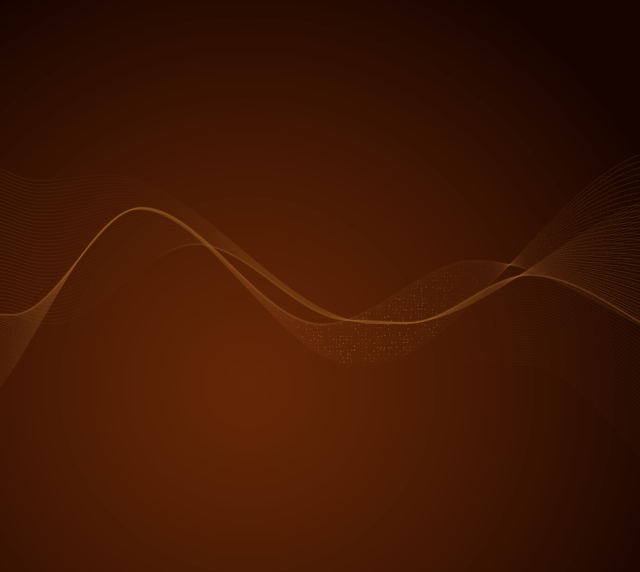
A Shadertoy shader for this background:

```glsl
// Translucent ribbons of fine golden lines weave over a warm brown radial glow.
// Each ribbon is a loop of strands blended between two eased wave curves;
// grains from a jittered cell grid shimmer inside the main ribbon.

const vec3 GLOW_COLOR  = vec3(0.388, 0.150, 0.022);
const vec3 DARK_COLOR  = vec3(0.090, 0.016, 0.000);
const vec3 GOLD_COLOR  = vec3(0.680, 0.430, 0.180);
const vec2 GLOW_CENTER = vec2(0.387, 0.327);
const float GLOW_RADIUS = 0.80;
const float GLOW_FALLOFF = 1.3;
const float RING_COUNT = 28.0;
const float RING_AMOUNT = 0.5;
const float LINE_WIDTH = 0.0010;
const float VEIL_STRENGTH = 0.075;
const float FAN_STRENGTH = 0.13;
const float GOLD_OPACITY = 0.72;
const float GRAIN_CELL = 0.0065;
const float GRAIN_RADIUS = 0.17;

// Turning points of the waves, in canvas fractions
const vec2 MAIN_WAVE[7] = vec2[7](vec2(-0.10, 0.450), vec2(0.02, 0.450),
    vec2(0.221, 0.637), vec2(0.503, 0.433), vec2(0.742, 0.545),
    vec2(1.172, 0.370), vec2(1.30, 0.370));
const vec2 SWING_WAVE[7] = vec2[7](vec2(-0.20, 0.257), vec2(-0.078, 0.257),
    vec2(0.215, 0.634), vec2(0.553, 0.363), vec2(0.573, 0.363),
    vec2(1.042, 0.738), vec2(1.20, 0.738));
const vec2 CREST_WAVE[7] = vec2[7](vec2(-0.039, 0.716), vec2(0.059, 0.684),
    vec2(0.169, 0.694), vec2(0.586, 0.434), vec2(0.625, 0.434),
    vec2(1.081, 0.665), vec2(1.20, 0.665));
const vec2 LOW_WAVE[7] = vec2[7](vec2(0.0, 0.452), vec2(0.078, 0.434),
    vec2(0.306, 0.573), vec2(0.547, 0.440), vec2(0.638, 0.436),
    vec2(0.827, 0.519), vec2(1.146, 0.373));

float waveHeight(vec2 turns[7], float x) {
    float y = turns[0].y;
    for (int i = 1; i < 7; i++)
        y = mix(y, turns[i].y, smoothstep(turns[i - 1].x, turns[i].x, x));
    return y;
}

// Height and true slope of a wave
vec2 wave(vec2 turns[7], float x) {
    const float STEP = 0.002;
    float y = waveHeight(turns, x);
    float rise = waveHeight(turns, x + STEP) - y;
    return vec2(y, rise / STEP * iResolution.y / iResolution.x);
}

float stroke(float y, vec2 curve, float width) {
    float dist = (y - curve.x) / sqrt(1.0 + curve.y * curve.y);
    float soft = max(width, 0.55 / iResolution.y);
    return exp(-dist * dist / (soft * soft)) * width / soft;
}

// Strands spread between two curves; bias crowds them toward the first
float ribbon(float y, vec2 first, vec2 last, int count, float bias) {
    float sum = 0.0;
    for (int i = 0; i <= count; i++) {
        float t = pow(float(i) / float(count), bias);
        sum += stroke(y, mix(first, last, t), LINE_WIDTH);
    }
    return sum;
}

vec2 hash2(vec2 cell) {
    return fract(sin(vec2(dot(cell, vec2(127.1, 311.7)),
                          dot(cell, vec2(269.5, 183.3)))) * 43758.5);
}

float grains(vec2 q) {
    vec2 g = q / GRAIN_CELL;
    vec2 cell = floor(g);
    float dist = length(fract(g) - 0.25 - 0.5 * hash2(cell));
    float blur = 0.6 / (iResolution.y * GRAIN_CELL);
    float shine = hash2(cell + 57.0).x;
    return (1.0 - smoothstep(GRAIN_RADIUS - blur, GRAIN_RADIUS + blur, dist)) * shine * shine;
}

void mainImage(out vec4 fragColor, in vec2 fragCoord) {
    vec2 uv = fragCoord / iResolution.xy;
    vec2 scale = vec2(iResolution.x / iResolution.y, 1.0);

    // Radial glow with faint rings
    float r = min(length((uv - GLOW_CENTER) * scale) / GLOW_RADIUS, 1.0);
    float ringed = floor(r * RING_COUNT + 0.5) / RING_COUNT;
    r = mix(r, ringed, RING_AMOUNT);
    vec3 color = mix(GLOW_COLOR, DARK_COLOR, pow(r, GLOW_FALLOFF));

    // Ribbons, stronger where they fan out at the sides
    vec2 mainCurve = wave(MAIN_WAVE, uv.x);
    vec2 swing = wave(SWING_WAVE, uv.x);
    vec2 crest = wave(CREST_WAVE, uv.x);
    vec2 low = wave(LOW_WAVE, uv.x);
    float drop = smoothstep(0.82, 1.172, uv.x);
    vec2 tail = vec2(mix(0.363, 0.052, drop), -1.2 * drop);
    float fan = 1.0 - smoothstep(0.0, 0.14, uv.x) + smoothstep(0.78, 1.0, uv.x);
    float strength = VEIL_STRENGTH + FAN_STRENGTH * fan;
    float gold = strength * ribbon(uv.y, mainCurve, swing, 34, 1.3);
    gold += 0.85 * strength * ribbon(uv.y, low, crest, 38, 1.0);
    gold += 0.09 * smoothstep(0.64, 0.95, uv.x) * ribbon(uv.y, low, tail, 32, 1.0);

    // Bright leading strands
    gold += 0.5 * (1.0 - smoothstep(0.45, 0.6, uv.x)) * stroke(uv.y, mainCurve, 0.0016);
    gold += 0.5 * smoothstep(0.22, 0.36, uv.x) * stroke(uv.y, low, 0.0016);

    // Grains, densest in the central trough
    float inside = smoothstep(-0.004, 0.004, uv.y - min(mainCurve.x, swing.x))
                 * smoothstep(-0.004, 0.004, max(mainCurve.x, swing.x) - uv.y);
    float trough = smoothstep(0.40, 0.50, uv.x) * (1.0 - smoothstep(0.64, 0.74, uv.x));
    gold += grains(uv * scale) * inside * (0.2 + 0.75 * trough);

    color = mix(color, GOLD_COLOR, GOLD_OPACITY * (1.0 - exp(-gold)));
    fragColor = vec4(color, 1.0);
}
```
